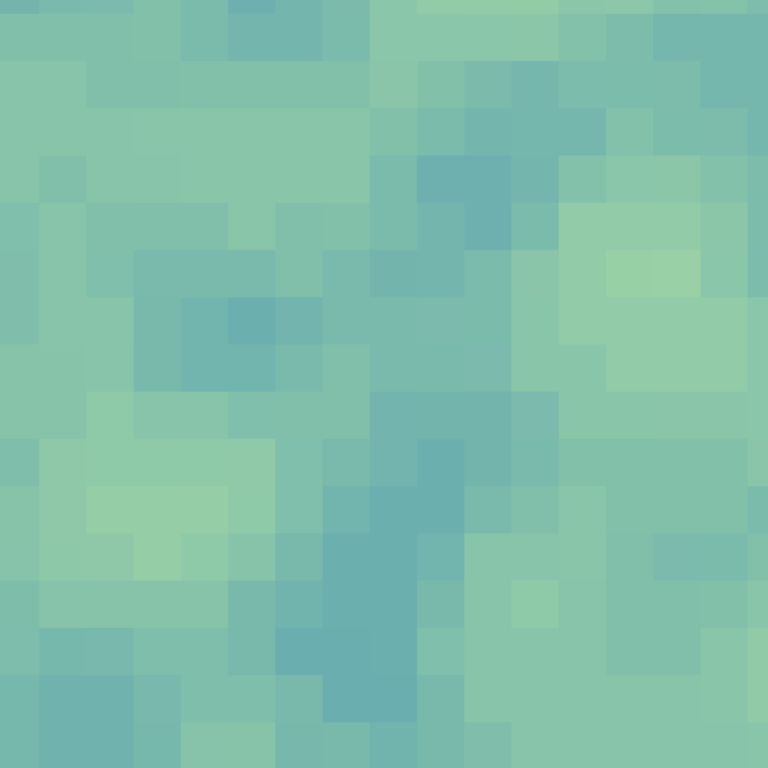
This texture is drawn by a WebGL 2 fragment shader. Its source:

```glsl
#version 300 es
precision highp float;
// Blocky teal and green mosaic: layered waves, stepped into tones on a square grid.

uniform vec2 u_resolution;
out vec4 fragColor;

const float CELL_SIZE = 0.0615;
const vec2 GRID_ORIGIN = vec2(0.051, -0.002);
const int WAVE_COUNT = 7;
const float TONE_STEPS = 8.0;

float hash(vec2 p) {
    vec3 q = fract(p.xyx * vec3(0.1031, 0.1030, 0.0973));
    q += dot(q, q.yzx + 33.33);
    return fract((q.x + q.y) * q.z);
}

// Sum of sines in spread directions, scaled to unit variance.
float layeredWaves(vec2 p) {
    float total = 0.0;
    float power = 0.0;
    for (int i = 0; i < WAVE_COUNT; i++) {
        float k = float(i);
        float angle = 2.4 * k + 0.3;
        float frequency = 0.58 + 0.11 * k;
        float amplitude = 1.0 / (1.0 + 0.15 * k);
        float phase = 6.2832 * hash(vec2(k + 3.0, 17.0));
        total += amplitude * sin(frequency * dot(p, vec2(cos(angle), sin(angle))) + phase);
        power += 0.5 * amplitude * amplitude;
    }
    return total / sqrt(power);
}

// Tone of one cell: compressed highlights, stepped, lighter to the upper right.
float cellTone(vec2 cell) {
    float height = layeredWaves(cell) + 0.5 * (hash(cell + 40.0) - 0.5);
    float tone = min(0.495 + 0.23 * height, 0.56 + 0.105 * height);
    float stepped = floor(tone * TONE_STEPS + 0.5) / TONE_STEPS;
    vec2 place = cell * CELL_SIZE + GRID_ORIGIN;
    return clamp(stepped + 0.06 * (place.x + place.y - 1.0), 0.0, 1.0);
}

// Blends neighbouring cells only within a thin band at their borders.
float mosaic(vec2 grid, float edgeWidth) {
    vec2 shifted = grid - 0.5;
    vec2 cell = floor(shifted);
    vec2 blend = clamp((shifted - cell - 0.5) / edgeWidth + 0.5, 0.0, 1.0);
    float lower = mix(cellTone(cell), cellTone(cell + vec2(1.0, 0.0)), blend.x);
    float upper = mix(cellTone(cell + vec2(0.0, 1.0)), cellTone(cell + 1.0), blend.x);
    return mix(lower, upper, blend.y);
}

vec3 tealToGreen(float tone) {
    vec3 teal = vec3(0.395, 0.668, 0.692);
    vec3 green = vec3(0.620, 0.833, 0.645);
    return mix(teal, green, tone);
}

void main() {
    vec2 uv = gl_FragCoord.xy / u_resolution;
    vec2 grid = (uv - GRID_ORIGIN) / CELL_SIZE;
    float edgeWidth = 1.5 / (CELL_SIZE * min(u_resolution.x, u_resolution.y));
    fragColor = vec4(tealToGreen(mosaic(grid, edgeWidth)), 1.0);
}
```
